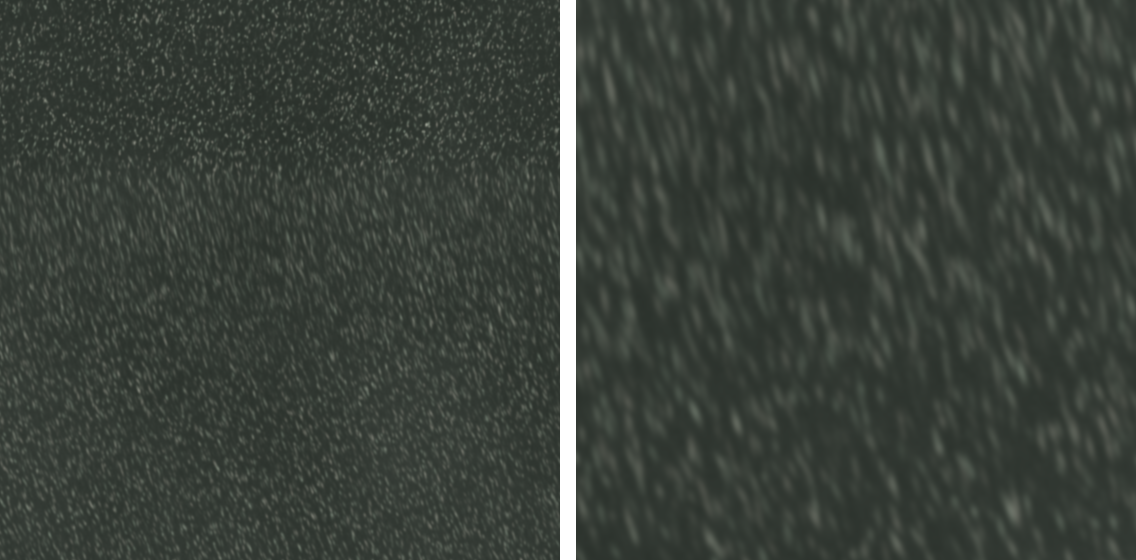
Left: the whole. Right: its middle third, enlarged.
This texture is drawn by a Shadertoy shader. Its source:

```glsl
// Dark green-grey surface with pale specks: crisp above, smeared into slanted streaks below.

vec3 hash3(vec2 p) {
    vec3 q = fract(p.xyx * vec3(0.1031, 0.1030, 0.0973));
    q += dot(q, q.yxz + 33.33);
    return fract((q.xxy + q.yzz) * q.zyx);
}

float valueNoise(vec2 p) {
    vec2 cell = floor(p), f = fract(p);
    f = f * f * (3.0 - 2.0 * f);
    float low = mix(hash3(cell).x, hash3(cell + vec2(1, 0)).x, f.x);
    float high = mix(hash3(cell + vec2(0, 1)).x, hash3(cell + vec2(1, 1)).x, f.x);
    return mix(low, high, f.y);
}

float cloud(vec2 p) {
    return 0.55 * valueNoise(p) + 0.3 * valueNoise(p * 2.1 + 7.0) + 0.15 * valueNoise(p * 4.3 + 19.0);
}

// One jittered layer of specks; shape and lean follow the height of each speck
vec3 speckLayer(vec2 uv, float layer) {
    vec2 density = vec2(80.0, 54.0) * (1.0 + 0.13 * layer);
    vec2 shift = vec2(0.37, 0.71) * layer;
    vec2 home = floor(uv * density + shift);
    vec3 sum = vec3(0.0);
    for (int j = -1; j <= 1; j++)
    for (int i = -1; i <= 1; i++) {
        vec2 id = home + vec2(i, j);
        vec3 place = hash3(id + 57.0 * layer + 11.0);
        vec3 look = hash3(id + 91.0 * layer + 203.0);
        vec2 centre = (id + place.xy - shift) / density;

        float crisp = smoothstep(0.64, 0.75, centre.y + 0.04 * (look.z - 0.5));
        float smear = smoothstep(0.25, 0.62, centre.y);
        float lean = mix(mix(0.38, 0.23, smear), -0.08, crisp) + (look.x - 0.5) * mix(0.3, 0.9, crisp);
        float halfLength = mix(mix(0.0056, 0.0086, smear), 0.0038, crisp) * (0.65 + 0.55 * look.y);
        float halfWidth = mix(0.0026, 0.0023, crisp);

        vec2 d = uv - centre;
        vec2 along = vec2(-sin(lean), cos(lean));
        vec2 local = vec2(dot(d, vec2(along.y, -along.x)) / halfWidth, dot(d, along) / halfLength);
        float strength = place.z * place.z * mix(mix(0.148, 0.116, smear), 0.23, crisp);

        // Warm and greenish flecks
        vec3 tint = mix(vec3(0.92, 1.03, 0.9), vec3(1.12, 1.0, 0.93), look.z);
        sum += tint * strength * exp(-dot(local, local));
    }
    return sum;
}

void mainImage(out vec4 fragColor, in vec2 fragCoord) {
    vec2 uv = fragCoord / iResolution.y;

    // Soft uneven ground, hazier toward the lower edge and just under the crisp band
    float haze = cloud(uv * 4.0 + 3.0) - 0.5;
    float band = exp(-pow((uv.y - 0.66) / 0.06, 2.0));
    float light = 0.038 * haze + 0.005 * band + 0.014 * smoothstep(0.5, 0.0, uv.y)
                - 0.004 * smoothstep(0.66, 0.78, uv.y);
    light -= 0.012 * exp(-dot(uv - vec2(0.5, 0.57), uv - vec2(0.5, 0.57)) / 0.02);
    vec3 colour = vec3(0.183, 0.209, 0.186) + light;

    // Faint slanted fibre and fine grain
    vec2 slanted = vec2(uv.x + 0.3 * uv.y, uv.y);
    colour += 0.014 * (valueNoise(slanted * vec2(170.0, 60.0)) - 0.5);
    colour += 0.008 * (valueNoise(uv * 300.0) - 0.5);

    // Specks gather in loose clusters; overlaps are softly limited
    float cluster = 0.65 + 0.7 * cloud(uv * 9.0 + 40.0);
    vec3 specks = vec3(0.0);
    for (float layer = 0.0; layer < 3.0; layer++)
        specks += cluster * speckLayer(uv, layer);
    colour += specks / (1.0 + 0.9 * specks);

    fragColor = vec4(colour, 1.0);
}
```
